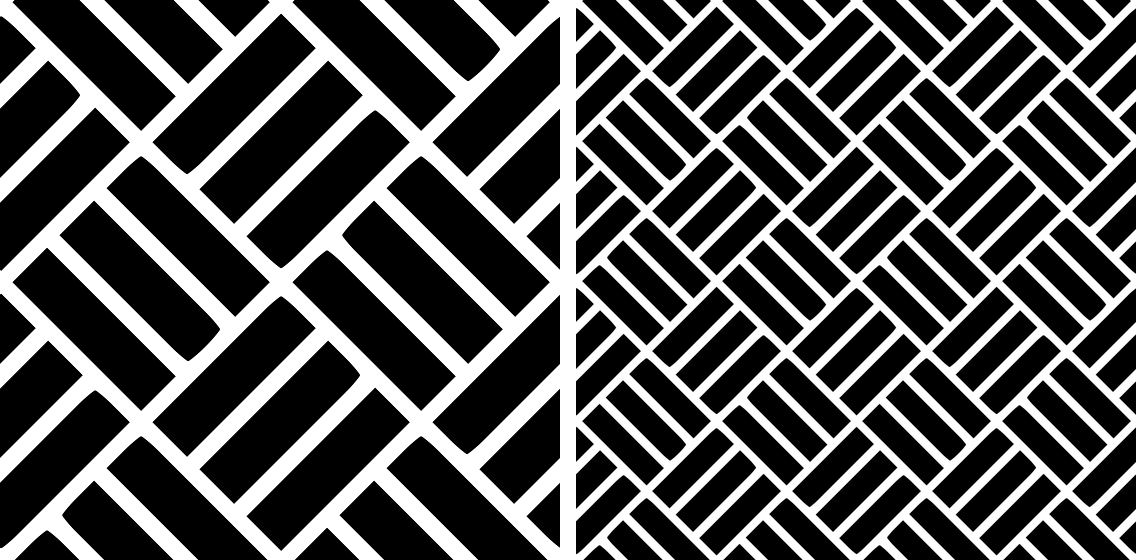
Left, the tile; right, the same tile 2 across and 2 down.
A three.js fragment shader for this pattern:

```glsl
// Diagonal basket weave: black planks on white, three to a block, blocks alternating direction.
// The plane is turned 45 degrees into unit cells; each plank is a box distance,
// and a repeating 2 by 2 set of cells chooses which plank corners are worn.
varying vec2 vUv;

// Corner flags of a cell: bit = 4 * plank + 2 * (far side) + (far end).
float wornCorners(vec2 parity) {
  return parity.x < 0.5 ? (parity.y < 0.5 ? 1044.0 : 1540.0)
                        : (parity.y < 0.5 ? 130.0 : 1184.0);
}

float hasBit(float mask, float bit) {
  return mod(floor((mask + 0.5) / exp2(bit)), 2.0);
}

// Inward distance to the plank edge; worn corners bow both edges inward.
float plankDistance(vec2 point, float worn) {
  vec2 inset = vec2(0.4596, 0.1237) - abs(point);
  vec2 nearCorner = max(1.0 - inset.yx / 0.12, 0.0);
  inset -= worn * 0.009 * nearCorner * nearCorner;
  float blunt = 0.005 * worn;
  return 0.5 * (inset.x + inset.y - length(vec2(inset.x - inset.y, blunt)));
}

void main() {
  // Two repeats each way, turned so that blocks become unit squares
  vec2 p = 2.0 * (vUv - vec2(0.002, -0.004));
  vec2 diagonal = vec2(p.x + p.y, p.x - p.y);
  vec2 cell = floor(diagonal);
  vec2 parity = mod(cell, 2.0);
  vec2 local = diagonal - cell - 0.5;

  // x runs along the planks, y across them
  if (parity.x == parity.y) local = local.yx;
  float plank = clamp(floor(local.y / 0.336 + 0.5), -1.0, 1.0);
  local.y -= plank * 0.336;

  // Wear of the nearest corner
  vec2 far = step(0.0, local);
  float bit = 4.0 * (plank + 1.0) + 2.0 * far.y + far.x;
  float worn = hasBit(wornCorners(parity), bit);

  // Smooth edge, about one pixel wide
  float edge = 1.4 * fwidth(vUv.x);
  float ink = smoothstep(-edge, edge, plankDistance(local, worn));
  gl_FragColor = vec4(vec3(1.0 - ink), 1.0);
}
```
